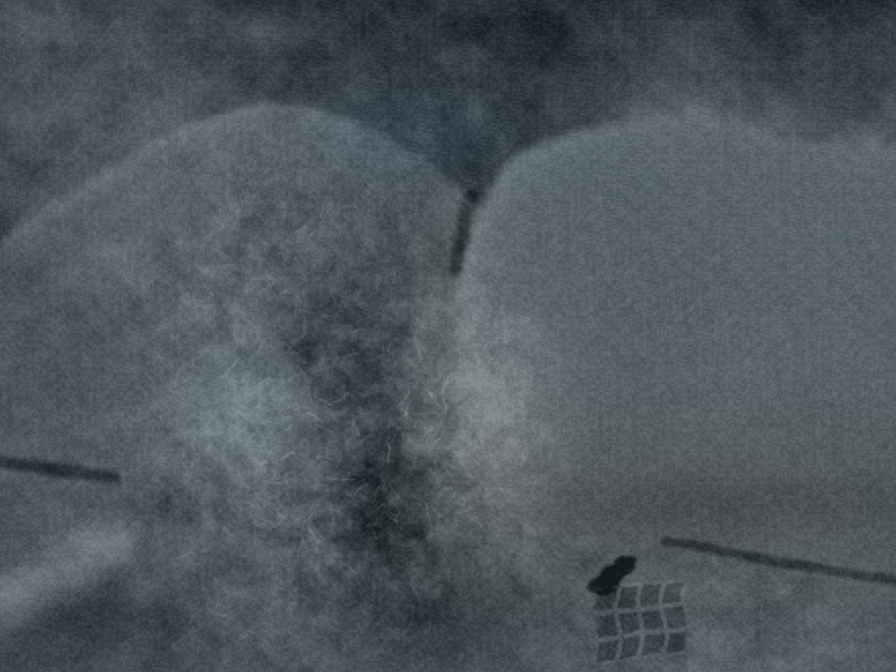
Reproduce this texture procedurally as a WebGL 1 fragment shader.

```glsl
precision highp float;
// Two frosted ice mounds meeting at a cleft, with shattered crystals and a tread mark below.
uniform vec2 u_resolution;

const float BACK_TONE = 0.25;
const float LEFT_TONE = 0.355;
const float RIGHT_TONE = 0.385;
const float GROUND_TONE = 0.36;
const float GRAIN = 0.075;
const float NEEDLE_GLOW = 0.13;
const vec3 CAST = vec3(-0.036, 0.0, 0.019);
const vec3 COLD = vec3(-0.025, 0.0, 0.027);

float hash(vec2 p) { return fract(sin(dot(p, vec2(127.1, 311.7))) * 43758.5453); }

float noise(vec2 p) {
  vec2 i = floor(p), f = fract(p);
  f = f * f * (3.0 - 2.0 * f);
  return mix(mix(hash(i), hash(i + vec2(1, 0)), f.x),
             mix(hash(i + vec2(0, 1)), hash(i + 1.0), f.x), f.y);
}

float fbm(vec2 p) {
  float sum = 0.0, amp = 0.5;
  for (int i = 0; i < 5; i++) {
    sum += amp * noise(p);
    p = mat2(1.6, 1.2, -1.2, 1.6) * p + 3.7;
    amp *= 0.5;
  }
  return sum;
}

float blob(vec2 p, vec2 center, vec2 radius) {
  vec2 d = (p - center) / radius;
  return exp(-dot(d, d));
}

float segment(vec2 p, vec2 a, vec2 b) {
  vec2 d = b - a;
  return length(p - a - d * clamp(dot(p - a, d) / dot(d, d), 0.0, 1.0));
}

float leftCrest(float x) {
  float rise = pow(max(0.39 - x, 0.0) / 0.39, 1.4);
  float fall = max(x - 0.39, 0.0) / 0.3;
  return 0.845 - 0.205 * rise - 0.13 * fall * fall;
}

float rightCrest(float x) {
  float climb = 1.0 - exp(-max(x - 0.685, -0.12) / 0.05);
  float bump = (x - 1.0) / 0.12;
  return 0.59 + 0.215 * climb + 0.02 * exp(-bump * bump) - 0.03 * smoothstep(1.0, 1.3, x);
}

// Short bright splinters, one per cell, over several turned grids.
float needles(vec2 p, float px) {
  float glow = 0.0;
  for (int i = 0; i < 6; i++) {
    float k = float(i);
    float turn = k * 1.13;
    vec2 g = mat2(cos(turn), sin(turn), -sin(turn), cos(turn)) * p * (19.0 + 5.0 * k) + k * 7.3;
    vec2 cell = floor(g);
    float r = hash(cell + k), a = 6.2832 * hash(cell + 9.1);
    vec2 arm = vec2(cos(a), sin(a)) * (0.12 + 0.26 * r);
    float d = segment(fract(g) - 0.5, -arm, arm) / (19.0 + 5.0 * k);
    glow += (1.0 - smoothstep(0.0006, 0.0018 + px, d)) * r * (hash(cell + 4.7) - 0.3);
  }
  return glow;
}

void main() {
  vec2 p = gl_FragCoord.xy / u_resolution.y;
  float px = 1.0 / u_resolution.y;
  float broad = fbm(p * 5.0), fine = fbm(p * 24.0 + 8.0);
  vec2 q = p + 0.035 * vec2(fine - 0.48, fbm(p * 22.0 + 31.0) - 0.48);
  vec2 e = p + 0.3 * (q - p);

  // Dark water and drifting frost behind the crests
  float tone = BACK_TONE + 0.07 * blob(q, vec2(0.05, 0.86), vec2(0.3, 0.2));
  tone -= 0.05 * smoothstep(0.84, 1.0, p.y) * smoothstep(0.3, 0.55, p.x);
  tone += 0.06 * blob(q, vec2(0.4, 0.95), vec2(0.1, 0.035));
  tone += 0.11 * (broad - 0.48) + 0.16 * (fine - 0.48);
  float cold = 0.9 * blob(p, vec2(0.62, 0.8), vec2(0.17, 0.08));
  tone += 0.04 * cold;

  // Signed height over each crest, corrected for its slope
  float ls = (leftCrest(e.x + 0.005) - leftCrest(e.x - 0.005)) * 100.0;
  float rs = (rightCrest(e.x + 0.005) - rightCrest(e.x - 0.005)) * 100.0;
  float lh = (leftCrest(e.x) - e.y) / sqrt(1.0 + ls * ls);
  float rh = (rightCrest(e.x) - e.y) / sqrt(1.0 + rs * rs);
  float haze = smoothstep(0.75, 1.05, p.x);
  tone += 0.17 * haze * exp(-max(-rh, 0.0) / 0.075);
  tone += 0.05 * exp(-max(-lh, 0.0) / 0.04) * (1.0 - smoothstep(0.3, 0.5, p.x));

  // Mound bodies and their lit rims
  float leftFace = LEFT_TONE + 0.13 * (broad - 0.48) + 0.1 * (fine - 0.48);
  leftFace += 0.09 * exp(-abs(lh) / 0.022) * (1.0 - 0.55 * smoothstep(0.38, 0.6, p.x));
  tone = mix(tone, leftFace, smoothstep(-0.012, 0.012, lh));
  float rightFace = RIGHT_TONE + 0.05 * (broad - 0.48) - 0.03 * smoothstep(0.5, 0.25, p.y);
  rightFace += 0.1 * exp(-abs(rh) / 0.035) * (1.0 - 0.6 * haze);
  float rightMask = smoothstep(-0.014, 0.014, rh) * smoothstep(0.66, 0.72, q.x + 0.1 * smoothstep(0.5, 0.65, p.y));
  tone = mix(tone, rightFace, rightMask);
  tone -= 0.13 * (1.0 - smoothstep(0.003, 0.017, segment(e, vec2(0.675, 0.6), vec2(0.7, 0.71))));
  cold += 0.35 * rightMask * smoothstep(0.35, 0.55, p.y);

  // Lower ground with the broken ledges
  float ledge = 0.2 - 0.05 * smoothstep(0.95, 1.33, p.x);
  float ground = smoothstep(0.012, -0.012, e.y - ledge) * smoothstep(0.7, 0.85, p.x);
  tone = mix(tone, GROUND_TONE + 0.16 * (fine - 0.48), ground);
  tone -= 0.05 * blob(q, vec2(1.08, 0.25), vec2(0.32, 0.045));
  tone -= 0.13 * smoothstep(0.012, 0.002, segment(e, vec2(0.99, 0.193), vec2(1.34, 0.135)));
  tone -= 0.15 * smoothstep(0.016, 0.003, segment(e, vec2(0.0, 0.315), vec2(0.17, 0.287)));

  // Bright rubble and shadowed hollows
  tone += 0.11 * blob(q, vec2(0.33, 0.39), vec2(0.13, 0.11));
  tone += 0.08 * blob(q, vec2(0.69, 0.46), vec2(0.1, 0.12));
  tone += 0.08 * blob(q, vec2(0.75, 0.32), vec2(0.08, 0.14));
  tone += 0.14 * smoothstep(0.06, 0.0, segment(q, vec2(0.0, 0.1), vec2(0.17, 0.2)));
  tone -= 0.13 * blob(q, vec2(0.49, 0.48), vec2(0.1, 0.09));
  tone -= 0.15 * blob(q, vec2(0.56, 0.27), vec2(0.08, 0.13));
  tone -= 0.1 * blob(q, vec2(0.17, 0.07), vec2(0.16, 0.09));
  tone -= 0.08 * blob(q, vec2(0.7, 0.08), vec2(0.22, 0.09));
  tone -= 0.05 * blob(q, vec2(0.28, 0.25), vec2(0.12, 0.04));
  cold += 0.5 * blob(q, vec2(0.36, 0.4), vec2(0.14, 0.16));

  // Crystals
  float rubble = blob(p, vec2(0.52, 0.32), vec2(0.32, 0.3)) + 0.5 * blob(p, vec2(0.4, 0.66), vec2(0.2, 0.12));
  rubble *= 1.0 - 0.8 * smoothstep(0.78, 0.88, p.x);
  tone += rubble * (NEEDLE_GLOW * needles(q, px) + 0.28 * (fbm(q * 42.0) - 0.48));

  // Tread mark and the dark chip above it
  vec2 t = e - vec2(0.953, 0.075);
  t.y -= 0.12 * t.x;
  float print = smoothstep(0.075, 0.06, abs(t.x)) * smoothstep(0.065, 0.052, abs(t.y));
  vec2 gap = abs(fract(t * vec2(29.0, 27.0) + vec2(0.12 * sin(t.y * 70.0), 0.5)) - 0.5);
  float pads = smoothstep(0.46, 0.33, max(gap.x, gap.y));
  tone += print * (0.03 - 0.11 * pads);
  tone -= 0.24 * smoothstep(0.021, 0.011, segment(q, vec2(0.9, 0.13), vec2(0.93, 0.155)));

  // Grain and cool to warm tint
  tone += GRAIN * (noise(p * 330.0) - 0.5) + 0.04 * (noise(p * 150.0 + 5.0) - 0.5);
  float warm = 0.5 * blob(p, vec2(1.05, 0.25), vec2(0.4, 0.12)) + 0.3 * blob(p, vec2(0.72, 0.5), vec2(0.1, 0.3));
  gl_FragColor = vec4(clamp(tone, 0.1, 0.55) + CAST + COLD * (cold - warm), 1.0);
}
```
